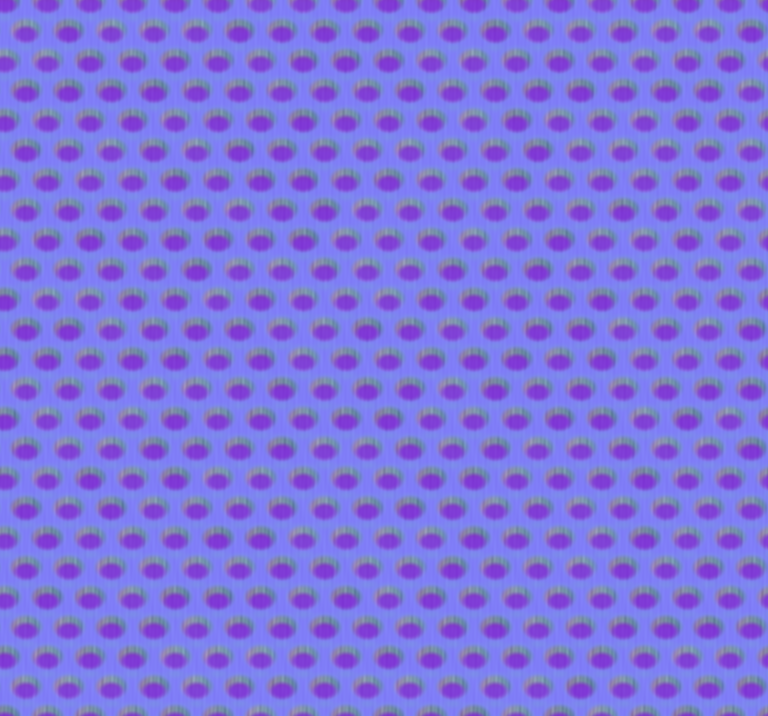
Reproduce this texture map procedurally as a WebGL 1 fragment shader.

```glsl
precision highp float;
// Normal-map style sheet of soft oval dimples: 18 across, 24 staggered rows.
// Each dimple layers a pale glow, a direction-tinted rim and a violet core;
// wrapped cell hashes and whole-frequency sines add slight wear.
uniform vec2 u_resolution;

const float TAU = 6.2831853;

float cellHash(vec2 cell) {
  return fract(sin(dot(cell, vec2(12.99, 78.23))) * 4375.5);
}

// 1 inside the ellipse, fading to 0 between the inner and outer scale
float softEllipse(vec2 p, vec2 radii, float inner, float outer) {
  return 1.0 - smoothstep(inner, outer, length(p / radii));
}

// Fine vertical streaks, periodic over the unit square
float streaks(vec2 uv) {
  float fine = sin(TAU * (151.0 * uv.x + 2.0 * uv.y));
  float drift = sin(TAU * (47.0 * uv.x - 11.0 * uv.y));
  float broad = sin(TAU * (83.0 * uv.x + 5.0 * uv.y));
  return 0.6 * fine * drift + 0.4 * broad * drift;
}

// p is measured in horizontal pitches from the dimple centre, y up
vec3 addDimple(vec3 color, vec2 p, float wear, float streak) {
  // pale blue glow below the dimple and thinly around it
  vec2 below = (p + vec2(0.0, 0.36)) / vec2(0.24, 0.10);
  float glow = 0.75 * exp(-dot(below, below));
  glow = max(glow, 0.5 * softEllipse(p - vec2(0.0, 0.06), vec2(0.49, 0.38), 0.7, 1.0));
  color = mix(color, vec3(0.48, 0.56, 0.90), glow);

  // rim: pinkish at left, grey-green on top, teal at right, mauve underneath
  vec2 q = p - vec2(0.0, 0.03);
  float side = clamp(q.x / 0.32, -1.0, 1.0);
  vec3 rimColor = vec3(0.49 - 0.10 * side, 0.57 - 0.07 * side * side + 0.02 * side, 0.66);
  rimColor = mix(vec3(0.53 - 0.04 * side, 0.42, 0.86), rimColor, smoothstep(-0.20, 0.06, q.y));
  rimColor += 0.05 * (wear - 0.5) + 0.04 * streak;
  float rim = softEllipse(q, vec2(0.40, 0.31), 0.65, 1.1);
  color = mix(color, rimColor, rim);

  // violet floor, a little darker toward its upper edge
  vec3 coreColor = vec3(0.50, 0.24, 0.84);
  coreColor.b -= 0.07 * smoothstep(-0.05, 0.15, p.y);
  coreColor.g += 0.04 * (wear - 0.5);
  float core = softEllipse(p + vec2(0.0, 0.045), vec2(0.34, 0.24), 0.45, 1.02);
  return mix(color, coreColor, core);
}

void main() {
  vec2 uv = gl_FragCoord.xy / u_resolution;
  float streak = streaks(uv);
  float rowPos = (1.0 - uv.y) * 24.0 - 0.08;
  float nearestRow = floor(rowPos + 0.5);
  vec3 color = vec3(0.50, 0.49, 0.97);

  // neighbouring rows overlap through their soft glows
  for (int j = -1; j <= 1; j++) {
    float row = nearestRow + float(j);
    float columnPos = uv.x * 18.0 - 0.11 - 0.5 * mod(row, 2.0);
    float column = floor(columnPos + 0.5);
    vec2 p = vec2(columnPos - column, (row - rowPos) * 0.7);
    float wear = cellHash(mod(vec2(column, row), vec2(18.0, 24.0)));
    color = addDimple(color, p, wear, streak);
  }

  color += streak * vec3(0.012, 0.018, 0.010);
  gl_FragColor = vec4(clamp(color, 0.0, 1.0), 1.0);
}
```
